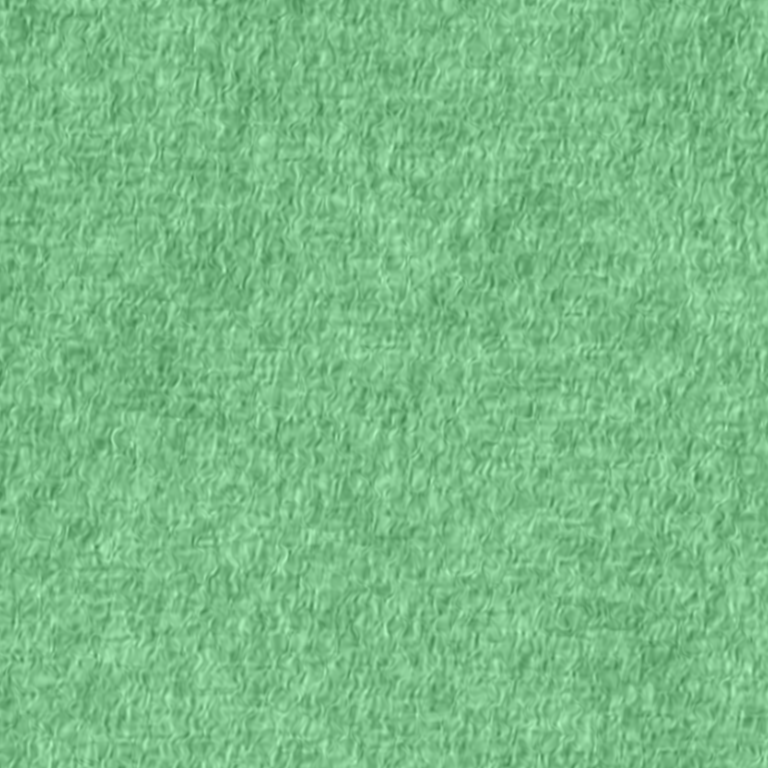
Reproduce this texture procedurally as a Shadertoy shader.

```glsl
float hash(vec2 cell, float seed) {
    vec3 q = fract(vec3(cell.xyx + seed * 17.31) * vec3(0.1031, 0.1030, 0.0973));
    q += dot(q, q.yzx + 33.33);
    return fract((q.x + q.y) * q.z);
}

// Smooth value noise in the range -1 to 1
float noise(vec2 p, float seed) {
    vec2 cell = floor(p);
    vec2 f = fract(p);
    f = f * f * (3.0 - 2.0 * f);
    float low = mix(hash(cell, seed), hash(cell + vec2(1, 0), seed), f.x);
    float high = mix(hash(cell + vec2(0, 1), seed), hash(cell + vec2(1, 1), seed), f.x);
    return 2.0 * mix(low, high, f.y) - 1.0;
}

// Noise with separate cell counts across and up, leaning by a shear
float fibre(vec2 p, vec2 cells, float lean, float seed) {
    return noise(vec2(p.x - lean * p.y, p.y + 0.3 * lean * p.x) * cells, seed);
}

// Side-lit grain: height difference along the light direction
float relief(vec2 p, vec2 cells, float lean, vec2 lightStep, float seed) {
    return fibre(p, cells, lean, seed) - fibre(p + lightStep, cells, lean, seed);
}

// Small wobble that keeps threads from running perfectly straight
vec2 wobble(vec2 p, float scale, float amount) {
    return amount * vec2(noise(p * scale, 1.0), noise(p * scale, 2.0));
}

float clothShade(vec2 p) {
    vec2 lightStep = vec2(0.0034, -0.0024);
    vec2 q = p + wobble(p, 65.0, 0.0035);

    // Fine tufts
    float shade = 0.072 * relief(q, vec2(190.0, 105.0), 0.22, lightStep, 3.0);
    shade += 0.050 * fibre(q, vec2(215.0, 140.0), -0.30, 4.0);

    // Upright and crosswise threads, each fading in and out in patches
    float patches = noise(p * 16.0, 5.0);
    shade += (0.066 + 0.025 * patches) * fibre(q, vec2(185.0, 42.0), 0.03, 6.0);
    shade += (0.046 - 0.025 * patches) * fibre(q, vec2(30.0, 165.0), 0.02, 7.0);

    // Soft uneven dye
    shade += 0.022 * noise(p * 26.0, 8.0);
    shade += 0.018 * noise(p * 6.0, 9.0);
    return shade;
}

void mainImage(out vec4 fragColor, in vec2 fragCoord) {
    vec2 p = fragCoord / iResolution.y;
    vec3 clothGreen = vec3(0.477, 0.737, 0.527);
    vec3 color = clothGreen + clothShade(p);
    fragColor = vec4(clamp(color, 0.0, 1.0), 1.0);
}
```
